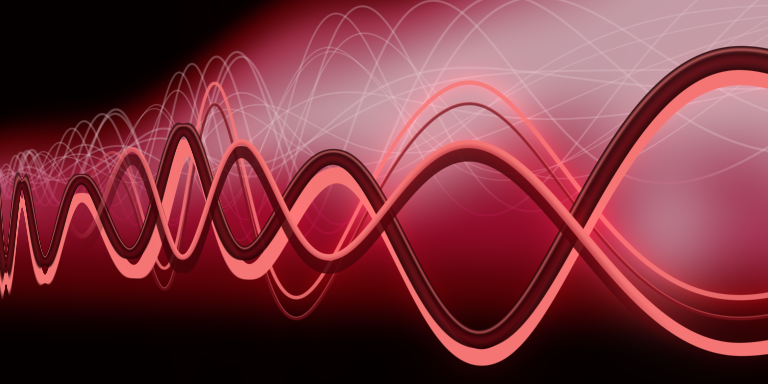
Write a Shadertoy shader that draws this background.

```glsl
// Glossy ribbons and thin threads swing across a crimson haze, widening to the right.
// Every strand is a sine over a perspective phase; its distance is the height
// difference divided by the local slope. The haze is smooth ramps and layered sines.

const float PI = 3.14159265;
const vec3 PINK = vec3(0.96, 0.46, 0.46);
const vec3 PALE = vec3(0.77, 0.62, 0.66);
const vec3 SHADE = vec3(0.13, 0.0, 0.01);

// Half turns completed at x: tight on the left, stretched on the right
float phaseAt(float x) {
    float rest = max(0.0, 0.464 - x);
    return 10.2 - 4.95 / (x + 0.323) + 17.0 * rest * rest;
}

// Height of a strand: 0 tube, 1 crossing ribbon, 2 slim ribbon, 3+ threads
float wave(int kind, float x) {
    float n = phaseAt(x);
    float bump = exp(-pow(abs(x - 0.508) / 0.195, 2.0));
    if (kind == 0) {
        float mid = 0.42 + 0.094 * bump + 0.065 * smoothstep(1.22, 1.93, x);
        float amp = 0.099 + 0.265 * smoothstep(0.52, 1.56, x) + 0.052 * bump;
        return mid + amp * cos(PI * n);
    }
    if (kind == 1) {
        float grow = smoothstep(0.86, 1.93, x);
        float amp = (0.15 + 0.11 * grow) * smoothstep(-0.2, 0.5, x);
        return 0.48 - 0.13 * grow - amp * cos(PI * n);
    }
    if (kind == 2) {
        float lead = 0.42 * (1.0 - smoothstep(0.55, 1.26, x));
        float amp = 0.07 + 0.21 * smoothstep(0.2, 0.58, x);
        return 0.505 - amp * cos(PI * (n + lead));
    }
    float seed = float(kind);
    float h = fract(sin(seed * 12.99) * 437.5);
    float amp = (0.07 + 0.24 * h) * smoothstep(-0.3, 0.9, x);
    return 0.53 + 0.16 * x + amp * sin((1.7 + 1.3 * h) * n + 2.4 * seed);
}

// Signed distance from p to a strand
float strand(int kind, vec2 p) {
    float e = 0.003;
    float slope = (wave(kind, p.x + e) - wave(kind, p.x - e)) / (2.0 * e);
    return (p.y - wave(kind, p.x)) / sqrt(1.0 + slope * slope);
}

// Soft-edged coverage of a stroke of the given half width
float stroke(float d, float halfWidth) {
    float px = 0.8 / iResolution.y;
    return 1.0 - smoothstep(halfWidth - px, halfWidth + px, abs(d));
}

// Red light around a stroke, absent where the waves are crowded
vec3 glow(float d, float x) {
    return vec3(0.2, 0.01, 0.02) * exp(-28.0 * abs(d)) * smoothstep(0.3, 1.3, x);
}

vec3 haze(vec2 p) {
    float cloud = 0.035 * sin(5.0 * p.x + 3.0 * p.y + 1.0)
                + 0.02 * sin(11.0 * p.x - 7.0 * p.y);
    float below = 0.62 + 0.44 * p.x - p.y + cloud;
    float heat = smoothstep(-0.12, 0.2, below)
               * smoothstep(0.04, 0.56, p.y + 0.03 * p.x);
    vec3 col = mix(vec3(0.02, 0.0, 0.0), vec3(0.33, 0.005, 0.02), smoothstep(0.04, 0.5, heat));
    col = mix(col, vec3(0.57, 0.04, 0.16), smoothstep(0.4, 0.95, heat));

    // Magenta warmth on the right, then the pale diagonal mist
    float warm = smoothstep(1.35, 1.8, p.x) * smoothstep(0.18, 0.46, p.y);
    col = mix(col, vec3(0.66, 0.27, 0.39), 0.8 * warm);
    float mist = smoothstep(0.0, 0.34, below)
               * smoothstep(0.4, 0.76, p.y + 1.5 * cloud + 0.06 * smoothstep(1.0, 0.3, p.x));
    col = mix(col, PALE, 0.97 * mist);

    // Detached pale patch inside the right loop
    vec2 q = (p - vec2(1.74, 0.42)) / vec2(0.14, 0.18);
    return mix(col, PALE, 0.6 * exp(-dot(q, q)));
}

void mainImage(out vec4 fragColor, in vec2 fragCoord) {
    vec2 p = fragCoord / iResolution.y;
    float size = clamp(0.5 * p.x, 0.0, 1.0);
    float open = smoothstep(0.15, 0.45, p.x);
    vec3 col = haze(p);

    // Fine threads, magenta below and whitish above
    for (int i = 3; i < 17; i++) {
        vec3 tint = mix(vec3(0.72, 0.08, 0.32), vec3(0.88, 0.77, 0.8), smoothstep(0.42, 0.62, p.y));
        float w = 0.0013 + 0.0018 * fract(float(i) * 0.618);
        col = mix(col, tint, 0.32 * stroke(strand(i, p), w));
    }

    // Slim ribbon and its darker twin
    float twin = strand(2, p + vec2(0.0, 0.055));
    col = mix(col, vec3(0.42, 0.06, 0.1), 0.75 * open * stroke(twin, 0.004));
    col = mix(col, PINK, 0.4 * open * stroke(twin - 0.004, 0.0015));
    float slim = strand(2, p);
    col += glow(slim, p.x);
    col = mix(col, PINK, 0.85 * open * stroke(slim, 0.003 + 0.004 * size));

    // Lit inner face of the tube, shifted right on the left side and down
    float face = strand(0, p - vec2(0.018 * open * (1.0 - size), -0.048));
    col += glow(face, p.x);
    col = mix(col, PINK, stroke(face, 0.011 + 0.008 * open + 0.004 * size));

    // Dark glossy tube with a bright streak near its upper rim
    float radius = 0.012 + 0.02 * size;
    float tube = strand(0, p);
    float across = tube / radius;
    vec3 gloss = SHADE + vec3(0.22, 0.03, 0.05) * exp(-pow(abs(across + 0.2) * 1.8, 2.0));
    gloss = mix(gloss, PINK, 0.6 * exp(-pow(abs(across - 0.7) * 6.0, 2.0)));
    col = mix(col, gloss, 0.94 * stroke(tube, radius));

    // Crossing ribbon: shaded underside, then its glowing edge
    float under = strand(1, p + vec2(0.0, 0.026));
    float fade = 0.85 * open * (1.0 - smoothstep(1.5, 1.8, p.x));
    col = mix(col, vec3(0.25, 0.01, 0.03), fade * stroke(under, 0.012 + 0.012 * size));
    float edge = strand(1, p);
    col += glow(edge, p.x);
    vec3 edgeTint = mix(PINK, vec3(0.75, 0.25, 0.28), smoothstep(0.005, -0.012, edge) * fade);
    col = mix(col, edgeTint, open * stroke(edge, 0.006 + 0.012 * size * size));

    fragColor = vec4(clamp(col, 0.0, 1.0), 1.0);
}
```
